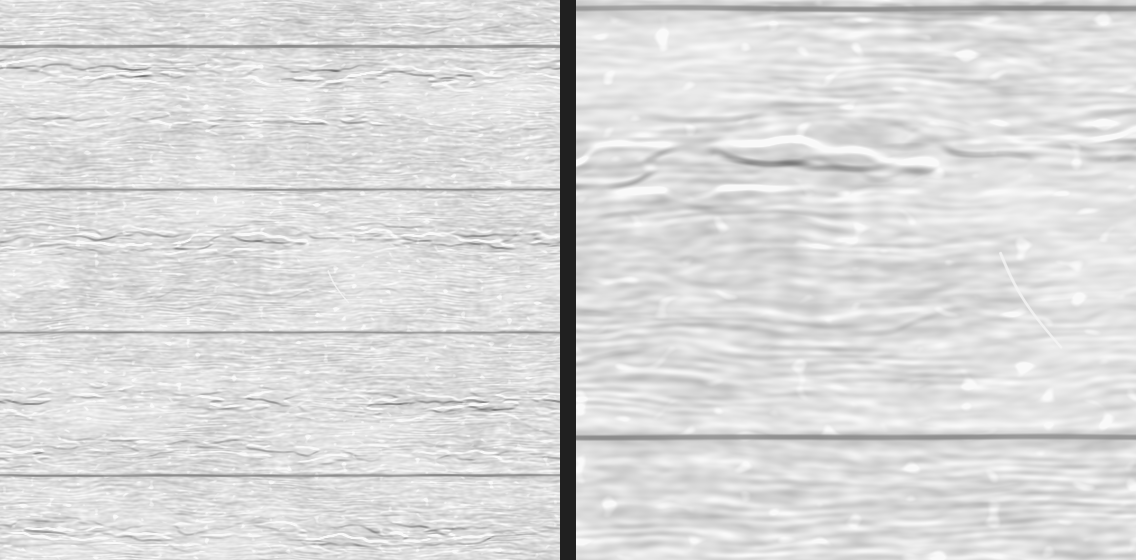
Left: the whole. Right: its middle third, enlarged.
This texture is drawn by a WebGL 1 fragment shader. Its source:

```glsl
precision highp float;
// Whitewashed timber: four horizontal planks with dark seams, seamless on all sides.
// Warped lines and stretched periodic gradient noise make the grain; torn bands
// are lit as relief, and broad noise varies the coat of paint.
uniform vec2 u_resolution;

const float TAU = 6.2831853;
const float PLANK = 0.2553;       // the topmost plank wraps and is a little shorter
const float FIRST_SEAM = 0.151;

float hash(vec2 p) {
  return fract(sin(dot(p, vec2(127.1, 311.7))) * 43758.545);
}

float corner(vec2 cell, vec2 offset, vec2 period) {
  float a = TAU * hash(mod(cell, period));
  return dot(vec2(cos(a), sin(a)), offset);
}

// Gradient noise that repeats over the unit square, with period.x by period.y cells
float noise(vec2 p, vec2 period) {
  vec2 c = floor(p * period), f = fract(p * period);
  vec2 s = f * f * f * (f * (f * 6.0 - 15.0) + 10.0);
  float low = mix(corner(c, f, period),
                  corner(c + vec2(1, 0), f - vec2(1, 0), period), s.x);
  float high = mix(corner(c + vec2(0, 1), f - vec2(0, 1), period),
                   corner(c + vec2(1, 1), f - vec2(1, 1), period), s.x);
  return mix(low, high, s.y);
}

vec2 warp(vec2 p) {
  p.y += 0.010 * noise(p, vec2(5, 11)) + 0.003 * noise(p, vec2(19, 43));
  return p;
}

// Raised splinters with crisp edges
float splinters(vec2 p) {
  vec2 q = warp(p);
  return smoothstep(-0.08, 0.20, noise(q, vec2(13, 67)) + 0.45 * noise(q, vec2(37, 131)));
}

float bell(float x, float width) {
  return exp(-x * x / (width * width));
}

float segment(vec2 p, vec2 a, vec2 b) {
  vec2 d = b - a;
  return length(p - a - d * clamp(dot(p - a, d) / dot(d, d), 0.0, 1.0));
}

void main() {
  vec2 uv = gl_FragCoord.xy / u_resolution;
  float pixel = 1.0 / u_resolution.y;

  // Plank number and height within the plank
  float t = fract(uv.y - FIRST_SEAM + 0.0012 * noise(uv, vec2(9, 3)));
  float id = min(floor(t / PLANK), 3.0);
  float y = t - id * PLANK;
  float width = min(PLANK, 1.0 - id * PLANK);

  // Torn bands, one strong and one weaker on each plank
  float wander = 0.025 * noise(uv, vec2(4, 3));
  float center = 0.13 + 0.04 * mod(id, 3.0) + wander;
  float torn = bell(y - center, 0.021) + (0.85 - 0.5 * mod(id, 2.0)) * bell(y - center + 0.09, 0.016);
  torn *= smoothstep(-0.45, 0.25, noise(uv, vec2(6, 17)));

  // Uneven paint: pale worn patches and greyer stretches
  float patches = noise(uv, vec2(4, 9)) + 0.6 * noise(uv, vec2(9, 23));
  float paint = smoothstep(0.0, 0.6, patches);
  float tone = 0.873 + 0.055 * patches + 0.02 * noise(uv, vec2(17, 29));

  // Fine grain
  vec2 q = warp(uv);
  float lines = sin(TAU * (163.0 * q.y + 1.5 * noise(uv, vec2(11, 47))));
  float strength = smoothstep(-0.4, 0.4, noise(uv, vec2(7, 21)));
  float fibres = noise(q, vec2(23, 181));
  float grit = noise(q, vec2(79, 229));
  float grain = 0.033 * strength * lines + 0.12 * fibres + 0.075 * grit;
  tone += grain * (1.0 - 0.45 * paint);

  // Relief of splinters, lit from above
  float relief = splinters(uv) - splinters(uv + vec2(0.001, 0.0035));
  tone += relief * (0.035 + 0.25 * torn) * (1.0 - 0.3 * paint);
  tone -= 0.025 * torn;

  // Short dark cracks and bright flecks
  float crack = noise(q + 0.37, vec2(15, 113));
  tone -= 0.13 * smoothstep(0.30, 0.55, crack) * (0.25 + torn);
  float fleck = noise(uv, vec2(61, 97));
  tone += 0.09 * smoothstep(0.32, 0.55, fleck);

  // Seams: a dark gap with soft shade and a pale upper lip
  float seam = min(y, width - y);
  float seamId = mod(id + step(0.5 * width, y), 4.0);
  float gap = 0.0012 + 0.0009 * step(2.5, seamId) + 0.0003 * step(seamId, 0.5);
  float fade = 0.8 + 0.4 * noise(uv, vec2(13, 4));
  tone += 0.05 * bell(seam - 0.007, 0.003) * step(y, 0.5 * width);
  tone -= 0.10 * bell(seam, 0.005);
  float edge = max(pixel, 0.0012);
  tone = mix(tone, 0.53, fade * (1.0 - smoothstep(gap - 0.5 * edge, gap + edge, seam)));

  // A single curved scratch
  vec2 bent = uv + vec2(0.004 * sin((uv.y - 0.46) * 56.0), 0.0);
  float scratch = segment(bent, vec2(0.586, 0.516), vec2(0.622, 0.460));
  tone = mix(tone, 0.96, 0.8 * (1.0 - smoothstep(0.0004, 0.0006 + pixel, scratch)));

  gl_FragColor = vec4(vec3(clamp(tone, 0.42, 0.975)), 1.0);
}
```
